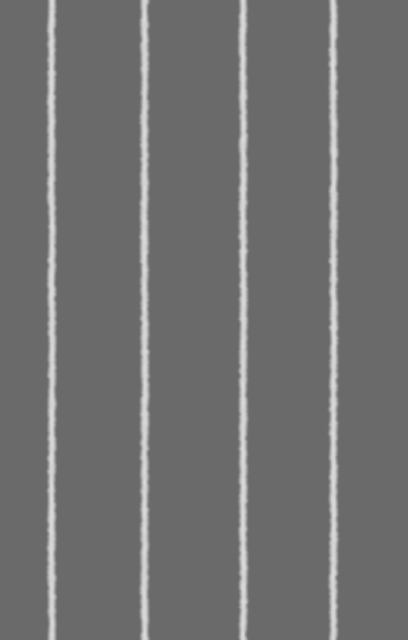
Reproduce this pattern procedurally as a Shadertoy shader.

```glsl
const float STRIPE_COUNT = 4.0;
const float FIRST_CENTRE = 0.127;
const float SPACING = 0.2302;
const float CORE_HALF_WIDTH = 0.0012;
const float FADE_HALF_WIDTH = 0.0147;
const vec3 GROUND = vec3(0.416);
const vec3 CHALK = vec3(0.85);

float hash(vec2 cell) {
    vec3 q = fract(vec3(cell.xyx) * 0.1031);
    q += dot(q, q.yzx + 33.33);
    return fract((q.x + q.y) * q.z);
}

// Smooth value noise along one axis, from -1 to 1
float noise(float t, float seed) {
    float cell = floor(t);
    float f = fract(t);
    float blend = f * f * (3.0 - 2.0 * f);
    return mix(hash(vec2(cell, seed)), hash(vec2(cell + 1.0, seed)), blend) * 2.0 - 1.0;
}

// Nearly even spacing, with the inner stripes nudged sideways
float stripeCentre(float i) {
    float nudge = i * (i - STRIPE_COUNT + 1.0) * (0.00715 - 0.00575 * i);
    return FIRST_CENTRE + SPACING * i + nudge;
}

// Coverage of one soft stripe with separately ragged left and right edges
float chalkStripe(vec2 p, float centre, float seed) {
    float wander = 0.0012 * noise(p.y * 7.0, seed) + 0.0007 * noise(p.y * 28.0, seed + 11.0);
    float offset = p.x - centre - wander;
    float side = offset < 0.0 ? 23.0 : 37.0;
    float ragged = 0.0016 * noise(p.y * 85.0, seed + side)
                 + 0.0006 * noise(p.y * 150.0, seed + side + 5.0);
    // Raggedness fades to nothing at the spine so the two sides join
    float reach = abs(offset) - ragged * smoothstep(0.0, 0.006, abs(offset));
    float pixel = 0.5 / iResolution.x;
    return 1.0 - smoothstep(CORE_HALF_WIDTH - pixel * 0.2, FADE_HALF_WIDTH + pixel * 0.2, reach);
}

void mainImage(out vec4 fragColor, in vec2 fragCoord) {
    vec2 p = fragCoord / iResolution.x;
    vec3 colour = GROUND;

    for (float i = 0.0; i < STRIPE_COUNT; i++) {
        float seed = 61.0 * i + 3.0;
        float coverage = chalkStripe(p, stripeCentre(i), seed);
        // Mottled chalk density
        float density = 0.97 + 0.035 * noise(p.y * 75.0, seed + 47.0);
        colour = mix(colour, CHALK, coverage * density);
    }

    fragColor = vec4(colour, 1.0);
}
```
